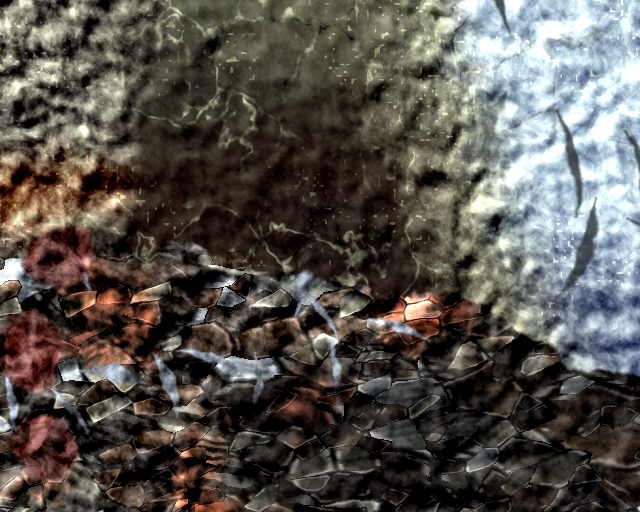
Write a Shadertoy shader that draws this texture.

```glsl
// A broken mineral face: a glossy mica sheet, brown in the middle and pale blue
// at the right, above a heap of dark shards, pale flakes and red garnets.
// Warped noise gives relief, Voronoi cells give the shards and crack network.

float hash(vec2 p) {
    vec3 q = fract(vec3(p.xyx) * 0.1031);
    q += dot(q, q.yzx + 33.33);
    return fract((q.x + q.y) * q.z);
}

vec2 hash2(vec2 p) { return vec2(hash(p), hash(p + 47.3)); }

mat2 turn(float a) { return mat2(cos(a), sin(a), -sin(a), cos(a)); }

float noise(vec2 p) {
    vec2 i = floor(p), f = fract(p);
    f = f * f * (3.0 - 2.0 * f);
    return mix(mix(hash(i), hash(i + vec2(1, 0)), f.x),
               mix(hash(i + vec2(0, 1)), hash(i + 1.0), f.x), f.y);
}

float fbm(vec2 p) {
    float sum = 0.0, amp = 0.5;
    for (int i = 0; i < 5; i++) {
        sum += amp * noise(p);
        p = turn(0.6) * p * 2.03 + 11.7;
        amp *= 0.54;
    }
    return sum / 1.04;
}

vec2 warp(vec2 p) { return vec2(fbm(p), fbm(p + 19.4)) - 0.5; }

// Offset from the cell centre, distance to the border, cell id
vec4 shard(vec2 p) {
    vec2 cell = floor(p), nearest = vec2(0);
    float first = 9.0, second = 9.0, id = 0.0;
    for (int y = -1; y <= 1; y++)
    for (int x = -1; x <= 1; x++) {
        vec2 c = cell + vec2(x, y);
        vec2 d = p - c - hash2(c);
        float len = length(d);
        if (len < first) { second = first; first = len; nearest = d; id = hash(c + 5.1); }
        else second = min(second, len);
    }
    return vec4(nearest, second - first, id);
}

// Thin tapered blades scattered on a grid
float slivers(vec2 p, float scale, float angle, float share) {
    vec2 cell = floor(p * scale);
    float cover = 0.0;
    for (int y = -1; y <= 1; y++)
    for (int x = -1; x <= 1; x++) {
        vec2 c = cell + vec2(x, y);
        vec2 d = turn(angle + 1.8 * (hash(c + 3.7) - 0.5)) * (p * scale - c - hash2(c + scale));
        d.y += 0.25 * d.x * d.x;
        float width = (0.05 + 0.1 * hash(c + 8.0)) * (1.0 - abs(d.x) / 0.55);
        cover = max(cover, smoothstep(0.03, -0.02, abs(d.y) - width) * step(hash(c + 1.9), share)
                           * step(abs(d.x), 0.55));
    }
    return cover;
}

vec3 sheet(vec2 p, float relief) {
    vec2 w = p + 0.16 * warp(p * 5.0);
    float pale = smoothstep(0.70, 1.0, w.x + 0.3 * (w.y - 0.7));
    float blue = smoothstep(0.93, 1.1, w.x + 0.32 * (w.y - 0.6));
    float left = smoothstep(0.30, 0.14, w.x - 0.12 * (w.y - 0.7));
    float gloss = fbm(turn(0.6) * p * vec2(3.0, 5.0));

    vec3 col = mix(vec3(0.14, 0.09, 0.065), vec3(0.30, 0.30, 0.24), smoothstep(0.62, 0.95, w.y));
    col *= 0.45 + 1.1 * gloss;
    col = mix(col, vec3(0.60, 0.61, 0.51) * (0.6 + 0.75 * gloss), pale);
    col = mix(col, mix(vec3(0.45, 0.50, 0.60), vec3(0.77, 0.86, 0.92), smoothstep(0.3, 0.62, w.y + 0.4 * (gloss - 0.5))), blue);
    vec3 rust = mix(vec3(0.52, 0.50, 0.45), vec3(0.56, 0.36, 0.22), smoothstep(0.12, 0.0, abs(w.y - 0.64)));
    col = mix(col, rust * (0.35 + 1.2 * gloss), left);

    // Rough crust and small bright grains
    float rough = max(pale, left) * (1.0 - 0.45 * blue);
    col += relief * mix(0.3, 1.35, rough) * vec3(0.98, 1.0, 0.88);
    float grain = smoothstep(0.77, 0.93, noise(p * 135.0)) * smoothstep(0.4, 0.65, fbm(p * 9.0 + 4.0));
    col += grain * vec3(0.32, 0.31, 0.23);

    // Raised cracks: a broken network plus wandering contour lines
    vec2 bent = p + 0.09 * warp(p * 9.0);
    float patchy = smoothstep(0.38, 0.62, fbm(p * 6.0 + 31.0));
    float net = smoothstep(0.07, 0.0, shard(bent * vec2(7.5, 5.5)).z);
    float line = smoothstep(0.022, 0.0, abs(fbm(bent * 4.5 + 3.0) - 0.5));
    float vein = max(net * patchy, line * smoothstep(0.4, 0.6, noise(p * 13.0)));
    col = mix(col, vec3(0.68, 0.70, 0.57) * (0.65 + 1.8 * relief), 0.75 * vein * (1.0 - 0.5 * blue));

    // Dark splits in the bright side
    float split = slivers(p + 0.03 * warp(p * 16.0), 5.0, 1.3, 0.3) * max(blue, 0.5 * pale);
    return mix(col, vec3(0.12, 0.13, 0.14), 0.75 * split);
}

vec3 rubble(vec2 p, float relief) {
    vec3 col = vec3(0.08, 0.07, 0.06);
    float slab = smoothstep(0.35, 0.55, p.x) * smoothstep(0.36, 0.24, p.y);
    for (int i = 0; i < 3; i++) {
        float scale = 5.0 * pow(2.0, float(i));
        vec2 q = turn(0.25 - 0.3 * float(i)) * (p + 0.2 / scale * warp(p * scale * 1.6));
        vec4 s = shard(q * scale * vec2(0.8, 1.45) + 17.0 * float(i));
        float kind = fract(s.w * 7.31), angle = 6.28 * fract(s.w * 23.7);
        vec3 tone = mix(vec3(0.11, 0.09, 0.075), vec3(0.32, 0.24, 0.18), smoothstep(0.1, 0.6, kind));
        tone = mix(tone, vec3(0.50, 0.49, 0.43), smoothstep(0.58, 0.72, kind));
        tone = mix(tone, vec3(0.70, 0.74, 0.76), smoothstep(0.84, 0.92, kind));
        tone *= 1.0 - 0.55 * slab;
        float fibre = noise(turn(0.5 * sin(angle)) * q * vec2(16.0, 130.0));
        tone *= 0.55 + 0.65 * fibre + 0.9 * dot(s.xy, vec2(cos(angle), sin(angle)));
        float rim = smoothstep(0.0, 0.12, s.z);
        tone += 0.22 * rim * smoothstep(0.25, 0.12, s.z) * step(0.5, fibre);
        float shown = i == 0 ? 1.0 : step(0.48 + 0.2 * slab, s.w);
        col = mix(col, tone * mix(0.3, 1.0, rim), shown);
    }
    col += relief * (1.0 - 0.5 * slab) * vec3(0.95, 0.93, 0.9);
    col = mix(col, col * vec3(1.3, 0.85, 0.7), smoothstep(0.5, 0.65, fbm(p * 5.0 + 60.0)));
    float band = smoothstep(0.12, 0.3, p.y + 0.2 * (0.5 - p.x));
    float flake = slivers(p + 0.02 * warp(p * 20.0), 8.0, 0.85, 0.32) * band;
    return mix(col, vec3(0.70, 0.76, 0.84) * (0.75 + 1.5 * relief), 0.9 * flake);
}

void mainImage(out vec4 fragColor, in vec2 fragCoord) {
    vec2 p = fragCoord / iResolution.y;
    vec2 rough = p + 0.03 * warp(p * 15.0);
    float relief = 1.5 * (fbm(rough * 24.0) - fbm(rough * 24.0 + vec2(0.28, -0.4)));

    // Ragged border between sheet and heap
    float border = 0.52 - 0.12 * p.x - 0.14 * smoothstep(0.95, 1.2, p.x) + 0.22 * (fbm(p * 8.0) - 0.5);
    vec3 col = mix(rubble(p, relief), sheet(p, relief), smoothstep(-0.008, 0.012, p.y - border));

    // Garnets in a column at the left
    for (int i = 0; i < 3; i++) {
        float k = float(i);
        vec2 d = turn(0.7 + k) * (rough - vec2(0.09 + 0.04 * sin(k * 4.2), 0.13 + 0.185 * k));
        float body = smoothstep(0.012, -0.008, length(d * vec2(1.0, 1.3)) - 0.075 + 0.05 * (fbm(p * 12.0) - 0.5));
        float facet = shard(d * 24.0 + k * 9.0).w;
        vec3 garnet = vec3(0.40, 0.20, 0.18) * (0.55 + 0.8 * facet) + relief * vec3(1.0, 0.85, 0.85);
        col = mix(col, garnet, 0.88 * body);
    }
    fragColor = vec4(clamp(col, 0.0, 1.0), 1.0);
}
```
